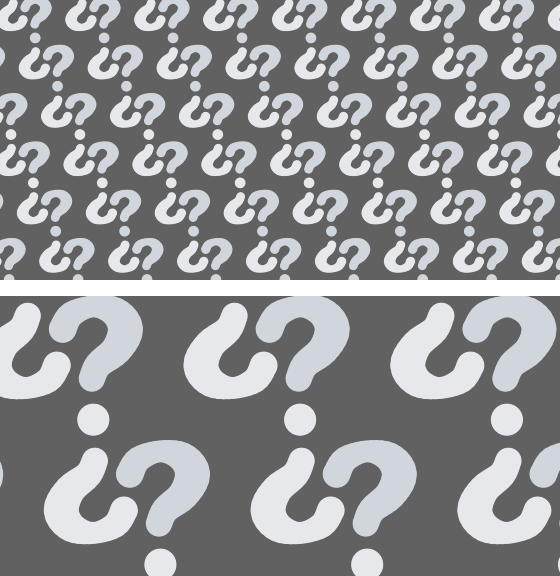
Top: the whole. Bottom: its middle third, enlarged.
This pattern is drawn by a Shadertoy shader. Its source:

```glsl
// Slanted rows of paired upright and inverted question marks sharing their dots.

const float UNITS = 576.0;                 // design units per canvas height
const vec2  CELL = vec2(141.8, 99.4);      // repeat across and down
const float SLANT = 46.0;                  // shift to the right per row downwards
const vec2  ANCHOR = vec2(471.0, 249.5);   // centre of one pair
const float DOT_RADIUS = 11.0;
const int   STEPS = 5;                     // pieces per curve span

const vec3 GROUND = vec3(0.38);
const vec3 SILVER = vec3(0.82, 0.84, 0.865);
const vec3 PALE   = vec3(0.90, 0.91, 0.925);

// Hook centreline: x, y and half width
const int KNOTS = 8;
const vec3 HOOK[KNOTS] = vec3[KNOTS](
    vec3( 2.0,  12.5,  9.5), vec3( 8.0,  22.5, 8.8),
    vec3(23.0,  28.0,  7.5), vec3(38.0,  24.0, 10.2),
    vec3(45.0,  12.5, 12.0), vec3(39.0,  -1.5, 10.6),
    vec3(26.5, -12.0,  9.4), vec3(22.0, -21.5, 9.0));

vec3 catmullRom(vec3 a, vec3 b, vec3 c, vec3 d, float t) {
    return b + 0.5 * t * (c - a + t * (2.0 * a - 5.0 * b + 4.0 * c - d
             + t * (3.0 * (b - c) + d - a)));
}

// Capsule whose half width changes from a.z to b.z
float taperedCapsule(vec2 p, vec3 a, vec3 b) {
    vec2 ap = p - a.xy, ab = b.xy - a.xy;
    float t = clamp(dot(ap, ab) / dot(ab, ab), 0.0, 1.0);
    return length(ap - ab * t) - mix(a.z, b.z, t);
}

float hookDistance(vec2 p) {
    float d = 1e5;
    vec3 previous = HOOK[0];
    for (int i = 0; i < KNOTS - 1; i++) {
        vec3 before = HOOK[max(i - 1, 0)];
        vec3 after = HOOK[min(i + 2, KNOTS - 1)];
        for (int j = 1; j <= STEPS; j++) {
            float t = float(j) / float(STEPS);
            vec3 next = catmullRom(before, HOOK[i], HOOK[i + 1], after, t);
            d = min(d, taperedCapsule(p, previous, next));
            previous = next;
        }
    }
    return d;
}

// Position inside the nearest slanted cell, with its row number in z
vec3 slantedCell(vec2 p) {
    float row = floor(p.y / CELL.y + 0.5);
    p += vec2(SLANT, -CELL.y) * row;
    p.x -= CELL.x * floor(p.x / CELL.x + 0.5);
    return vec3(p, row);
}

float coverage(float d, float pixel) {
    return 1.0 - smoothstep(-0.6 * pixel, 0.6 * pixel, d);
}

void mainImage(out vec4 fragColor, in vec2 fragCoord) {
    float pixel = UNITS / iResolution.y;
    vec2 p = fragCoord * pixel - ANCHOR;
    vec3 color = GROUND;

    // Hooks: the inverted one is the upright one turned by half a circle
    vec2 q = slantedCell(p).xy;
    color = mix(color, PALE, coverage(hookDistance(-q), pixel));
    color = mix(color, SILVER, coverage(hookDistance(q), pixel));

    // Shared dots, halfway between rows; the two middle rows are paler
    vec3 dotCell = slantedCell(p - 0.5 * vec2(SLANT, -CELL.y));
    bool middleRow = abs(dotCell.z - 0.5) < 1.0;
    vec3 dotColor = middleRow ? PALE : SILVER;
    color = mix(color, dotColor, coverage(length(dotCell.xy) - DOT_RADIUS, pixel));

    fragColor = vec4(color, 1.0);
}
```
